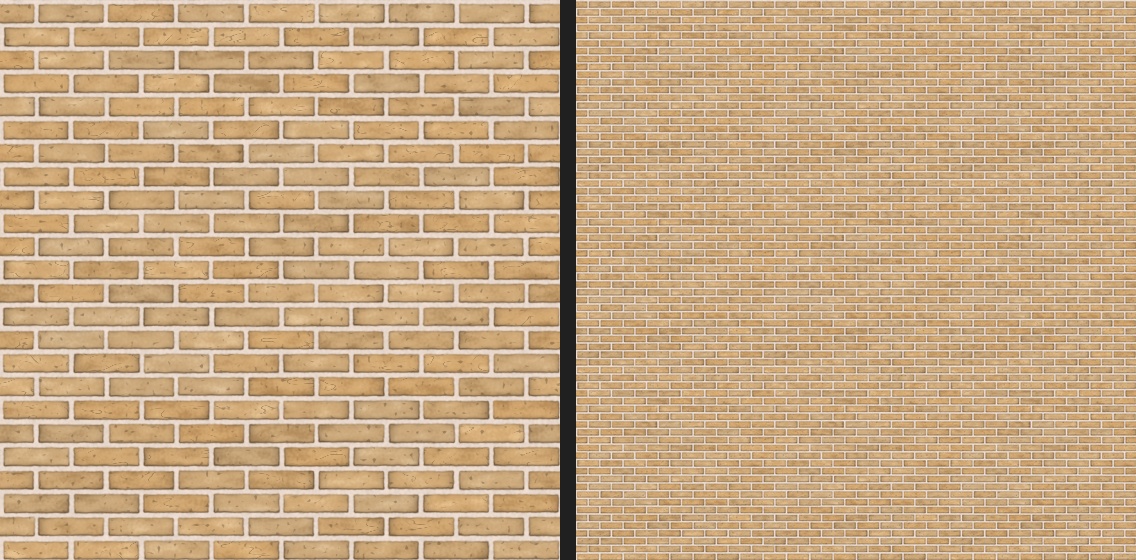
Left, the tile; right, the same tile 3 across and 3 down.
Reproduce this texture procedurally as a Shadertoy shader.

```glsl
// Tileable wall of worn sandy-yellow bricks in running bond with pale mortar.

const vec2 GRID = vec2(8.0, 24.0);           // bricks across, courses down
const vec2 HALF_BRICK = vec2(1.40, 0.395);   // in course heights
const float CORNER = 0.07;

const vec3 MORTAR = vec3(0.915, 0.850, 0.800);
const vec3 CREAM  = vec3(0.900, 0.770, 0.590);
const vec3 SAND   = vec3(0.815, 0.665, 0.470);
const vec3 OCHRE  = vec3(0.705, 0.550, 0.360);
const vec3 UMBER  = vec3(0.400, 0.310, 0.210);

// Two pseudo-random values in 0..1 from a lattice point.
vec2 hash2(vec2 p) {
    uvec2 q = uvec2(ivec2(p)) * uvec2(1597334673u, 3812015801u);
    uint n = (q.x ^ q.y) * 1597334673u;
    n = (n ^ (n >> 15)) * 2246822519u;
    n ^= n >> 13;
    return vec2(n & 65535u, n >> 16) / 65535.0;
}

float cornerSlope(vec2 cell, vec2 offset, vec2 period) {
    float angle = 6.28319 * hash2(mod(cell, period)).x;
    return dot(vec2(cos(angle), sin(angle)), offset);
}

// Gradient noise, about -1..1, repeating after a whole-number period.
float noise(vec2 p, vec2 period) {
    vec2 i = floor(p), f = p - i;
    vec2 u = f * f * f * (f * (f * 6.0 - 15.0) + 10.0);
    vec2 e = vec2(1.0, 0.0);
    float low = mix(cornerSlope(i, f, period),
                    cornerSlope(i + e, f - e, period), u.x);
    float high = mix(cornerSlope(i + e.yx, f - e.yx, period),
                     cornerSlope(i + 1.0, f - 1.0, period), u.x);
    return 1.4 * mix(low, high, u.y);
}

float roundedBox(vec2 p, vec2 halfSize, float radius) {
    vec2 q = abs(p) - halfSize + radius;
    return length(max(q, 0.0)) + min(max(q.x, q.y), 0.0) - radius;
}

// Fired clay face: blotches, diagonal strokes, grain, pits and cracks.
vec3 brickFace(vec2 uv, vec2 id, float grain) {
    vec2 tone = hash2(id + 31.0);
    vec2 shift = 16.0 * hash2(id + 67.0);
    float blotch = noise(uv * vec2(24.0, 48.0) + shift, vec2(24.0, 48.0));
    vec2 slanted = vec2(24.0 * (uv.x + uv.y), 64.0 * uv.y - 16.0 * uv.x);
    float stroke = noise(slanted + shift, vec2(24.0, 16.0));
    float speck = noise(uv * vec2(104.0, 120.0), vec2(104.0, 120.0));

    float light = 0.52 + 0.34 * (tone.x - 0.5) + 0.28 * blotch
                + 0.20 * stroke + 0.13 * grain;
    vec3 color = mix(OCHRE, SAND, smoothstep(0.05, 0.55, light));
    color = mix(color, CREAM, smoothstep(0.50, 1.05, light));
    color *= 1.0 + 0.05 * (tone.y - 0.5) * vec3(1.0, 0.0, -2.0);

    float pits = smoothstep(0.42, 0.80, speck);
    float crack = 1.0 - smoothstep(0.0, 0.07, abs(stroke - 0.12));
    crack *= step(0.6, tone.y) * smoothstep(0.0, 0.45, blotch);
    return mix(color, UMBER, max(0.45 * pits, 0.42 * crack));
}

// Weathered border: soft soot plus a thin shadow, heaviest at the bottom.
float rimShade(vec2 p, float dist, vec2 id, float wear) {
    vec2 side = hash2(id + 113.0);
    float soot = smoothstep(-0.24, 0.0, dist);
    float line = smoothstep(-0.10, -0.01, dist);
    float bottom = smoothstep(-0.18, -0.36, p.y);
    float ends = smoothstep(0.75, 1.40, abs(p.x));
    float endDirt = ends * (p.x < 0.0 ? side.x : side.y);
    float shade = soot * (0.10 + 0.12 * bottom + 0.15 * wear)
                + line * (0.16 + 0.34 * bottom + 0.22 * endDirt)
                + 0.30 * endDirt * endDirt;
    return clamp(shade, 0.0, 0.9);
}

vec3 mortarColor(vec2 uv, float grain, float dist) {
    float cloud = noise(uv * 40.0, vec2(40.0));
    float contact = 1.0 - smoothstep(0.0, 0.07, dist);
    return MORTAR * (1.0 + 0.025 * cloud + 0.03 * grain - 0.07 * contact);
}

void mainImage(out vec4 fragColor, in vec2 fragCoord) {
    vec2 uv = fragCoord / iResolution.xy;

    // Running bond: every second course moves by half a brick.
    vec2 cell = uv * GRID + vec2(-0.02, 0.08);
    float course = floor(cell.y);
    cell.x += 0.5 * mod(course, 2.0);
    vec2 id = mod(floor(cell), GRID);
    vec2 p = (fract(cell) - 0.5) * vec2(3.0, 1.0);

    // Small differences in size and position, with ragged edges.
    vec2 vary = hash2(id) - 0.5;
    float grain = noise(uv * 176.0, vec2(176.0));
    float wear = noise(uv * vec2(56.0, 72.0), vec2(56.0, 72.0));
    p -= vary * vec2(0.04, 0.025);
    float dist = roundedBox(p, HALF_BRICK + 0.025 * vary.yx, CORNER);
    dist += 0.018 * wear + 0.010 * grain;

    vec3 brick = brickFace(uv, id, grain);
    brick = mix(brick, UMBER, rimShade(p, dist, id, wear));

    float soft = max(GRID.y / iResolution.y, 0.035);
    float cover = 1.0 - smoothstep(-soft, soft, dist);
    fragColor = vec4(mix(mortarColor(uv, grain, dist), brick, cover), 1.0);
}
```
